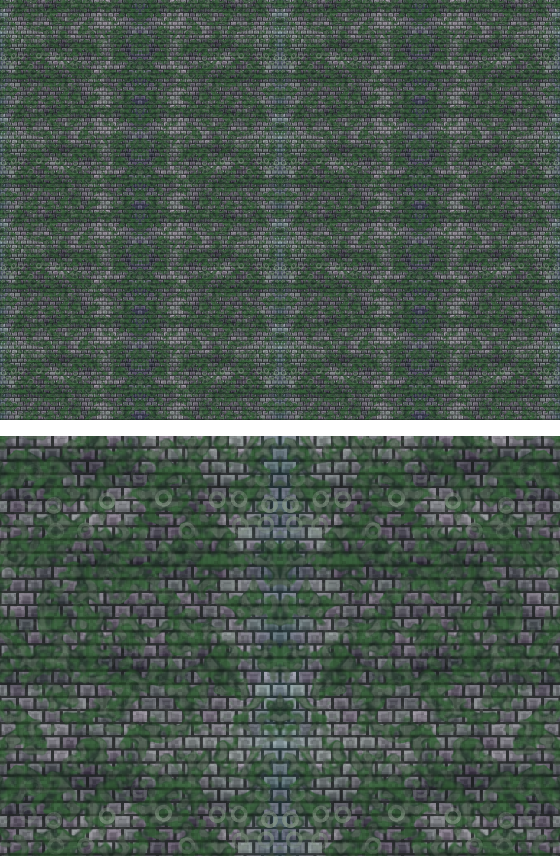
Top, the full canvas; bottom, a detail of the centre.
A Shadertoy shader for this pattern:

```glsl
// Mossy stone setts in running bond: one tile of 24 by 24 bricks, mirrored left to
// right (two mirrored pairs across) and stacked four times down the canvas.
// Gradient noise that wraps vertically drives the weathering, moss and lichen.

float hash(vec2 p) {
    vec3 q = fract(p.xyx * vec3(0.1031, 0.1030, 0.0973));
    q += dot(q, q.yzx + 33.33);
    return fract((q.x + q.y) * q.z);
}

// Slope of a random lattice gradient; the lattice wraps after the given rows
float slope(vec2 cell, vec2 offset, float rows) {
    float angle = 6.2832 * hash(vec2(cell.x, mod(cell.y, rows)) + 7.0);
    return dot(vec2(cos(angle), sin(angle)), offset);
}

float gradientNoise(vec2 p, float rows) {
    vec2 i = floor(p), f = p - i;
    vec2 u = f * f * f * (f * (f * 6.0 - 15.0) + 10.0);
    vec2 e = vec2(1.0, 0.0);
    return mix(mix(slope(i, f, rows), slope(i + e, f - e, rows), u.x),
               mix(slope(i + e.yx, f - e.yx, rows), slope(i + 1.0, f - 1.0, rows), u.x), u.y);
}

float bump(float x, float center, float width) {
    float d = (x - center) / width;
    return exp(-d * d);
}

// Broad weathering: pale columns, three pale courses per tile, and wide patches
float weathering(vec2 t) {
    float bands = 0.11 * cos(6.2832 * (3.0 * t.y - 0.72)) + 0.08 * cos(6.2832 * (t.y - 0.24));
    float columns = 0.24 * bump(t.x, 0.27, 0.06) + 0.22 * bump(t.x, 0.94, 0.07);
    float hollows = 0.22 * bump(t.x, 0.5, 0.17) * bump(t.y, 0.42, 0.07)
                  + 0.20 * bump(t.x, 0.0, 0.16) * bump(t.y, 0.45, 0.08);
    float patches = 0.50 * gradientNoise(t * vec2(4.0, 7.0) + vec2(3.3, 0.0), 7.0)
                  + 0.35 * gradientNoise(t * vec2(11.0, 14.0) + vec2(40.7, 0.0), 14.0);
    return clamp(0.43 + bands + columns - hollows + patches, 0.0, 1.0);
}

// One beveled sett: dark joint, pale upper and side rim, shaded lower edge
vec3 sett(vec2 p, float tone, vec2 px) {
    float row = mod(floor(p.y), 24.0);
    p.x += 0.5 * mod(row, 2.0);
    vec2 f = fract(p), edge = 0.5 - abs(f - 0.5);
    float pick = hash(vec2(floor(p.x), row) + 61.0);
    float shade = clamp(tone * 1.15 + 0.45 * (pick - 0.5), 0.0, 1.0);

    vec3 face = mix(vec3(0.21, 0.20, 0.25), vec3(0.49, 0.49, 0.51), shade);
    face += (fract(pick * 17.0) - 0.5) * vec3(0.04, -0.02, 0.03);
    float rim = 1.0 - smoothstep(0.22, 0.34, min(edge.x, f.y));
    face += 0.09 * rim - 0.07 * smoothstep(0.60, 0.80, f.y);

    vec2 inside = smoothstep(0.09 - 0.5 * px, 0.09 + 0.5 * px, edge);
    vec3 joint = mix(vec3(0.12, 0.13, 0.14), vec3(0.22, 0.23, 0.23), tone);
    return mix(joint, face, inside.x * inside.y);
}

// Scattered lichen rosettes, at most one per cell of a 16 by 12 grid
float lichenRing(vec2 t, float px) {
    vec2 g = t * vec2(16.0, 12.0), cell = floor(g);
    vec2 jitter = vec2(hash(cell + 5.0), hash(cell + 29.0)) - 0.5;
    float d = abs(length(g - cell - 0.5 - 0.3 * jitter) - 0.25) - 0.07;
    return step(0.48, hash(cell + 83.0)) * (1.0 - smoothstep(-0.5 * px, 0.5 * px, d));
}

void mainImage(out vec4 fragColor, in vec2 fragCoord) {
    vec2 uv = fragCoord / iResolution.xy;
    // Mirrored tile coordinates, running down from the top edge
    vec2 t = vec2(abs(fract(uv.x * 2.0) * 2.0 - 1.0), fract((1.0 - uv.y) * 4.0));
    vec2 px = 96.0 / iResolution.xy;

    float tone = weathering(t);
    vec3 color = sett(t * 24.0 + vec2(0.0, 0.125), tone, px);
    float joints = 1.0 - smoothstep(0.0, 0.22, 0.5 - abs(fract(t.y * 24.0 + 0.125) - 0.5));

    // Cool tint near the outer seam, violet blue in the inner hollows
    color += bump(t.x, 1.0, 0.06) * vec3(-0.03, 0.02, 0.03);
    color += bump(t.x, 0.0, 0.08) * (1.0 - tone) * vec3(-0.02, -0.01, 0.05);

    // Moss clumps with ragged borders, thicker where the stone is dark
    float clumps = gradientNoise(t * vec2(13.0, 12.0) + vec2(90.4, 0.0), 12.0);
    float leaves = gradientNoise(t * vec2(42.0, 32.0) + vec2(150.2, 0.0), 32.0);
    float moss = smoothstep(-0.08, 0.12, 0.8 * clumps + 0.55 * leaves + 0.05 - 0.35 * (tone - 0.5));
    float leafTone = gradientNoise(t * vec2(36.0, 28.0) + vec2(230.6, 0.0), 28.0);
    vec3 green = mix(vec3(0.15, 0.23, 0.18), vec3(0.20, 0.36, 0.21), smoothstep(-0.25, 0.25, leafTone));
    green = mix(green, vec3(0.37, 0.43, 0.37), smoothstep(0.0, 0.3, leaves - 0.5 * leafTone) * (0.3 + 0.7 * tone));
    color = mix(color, green * (1.0 - 0.3 * joints), 0.88 * moss);

    // Pale rosettes gather along the middle course
    float ringZone = 0.12 + 0.6 * bump(t.y, 0.57, 0.07) * smoothstep(0.3, 0.6, t.x);
    color = mix(color, vec3(0.48, 0.54, 0.48), lichenRing(t, 0.5 * px.y) * ringZone);

    // Fine grit, the same in every tile
    color *= 0.92 + 0.2 * hash(floor(t * vec2(128.0, 96.0)) + 11.0);
    fragColor = vec4(color, 1.0);
}
```
